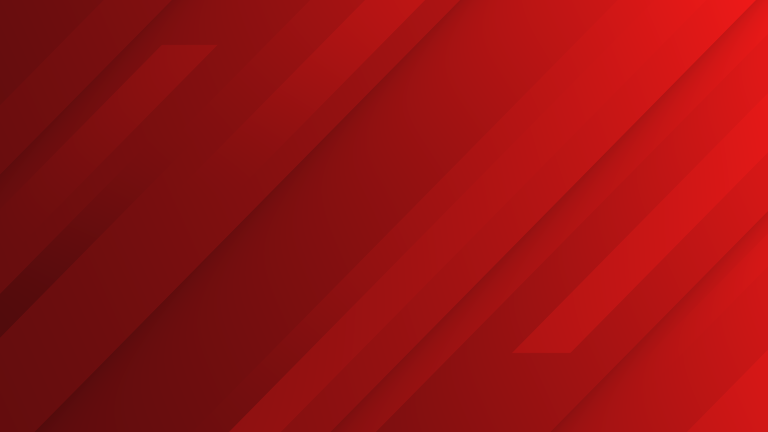
This background is drawn by a WebGL 1 fragment shader. Its source:

```glsl
precision highp float;

uniform vec2 u_resolution;

// Antialiased step, about one pixel and a half wide
float edge(float at, float v) {
  float w = 0.8 / u_resolution.y;
  return smoothstep(at - w, at + w, v);
}

float band(float from, float to, float v) {
  return edge(from, v) - edge(to, v);
}

// Shade cast to the right of a panel border
float castShadow(float border, float v) {
  return edge(border, v) * exp(-max(v - border, 0.0) / 0.045);
}

void main() {
  vec2 p = gl_FragCoord.xy / u_resolution.y;
  p.x *= 1.77778 * u_resolution.y / u_resolution.x;
  float down = 1.0 - p.y;
  float across = p.x + 0.985 * down;

  // Base glow rising towards the upper right
  float glow = p.x + 0.45 * p.y;
  float red = 0.39 + 0.09 * glow + 0.07 * glow * glow;

  // Upper left panels
  red -= 0.035 * (1.0 - edge(0.398, across));
  red += 0.03 * band(0.24, 0.398, across);
  red += 0.065 * band(0.477, 0.606, across) * edge(0.104, down)
       * (1.0 - smoothstep(0.1, 0.6, down));
  red -= 0.08 * band(0.67, 0.77, across) * smoothstep(0.3, 0.75, down);
  red += 0.03 * band(0.718, 0.845, across) * (1.0 - smoothstep(0.0, 0.35, down));
  red += 0.085 * band(0.845, 0.984, across) * (1.0 - smoothstep(0.0, 0.47, down));

  // Wide central panel
  red -= 0.025 * band(1.065, 1.43, across) * smoothstep(0.0, 0.5, down);
  red += mix(0.02, -0.02, smoothstep(0.6, 1.0, down)) * band(1.43, 1.515, across);
  red += mix(0.025, 0.1, down * down) * band(1.515, 1.635, across);
  red += mix(0.01, 0.045, down) * band(1.635, 1.75, across);

  // Lower right panels
  red += 0.05 * band(1.75, 1.855, across) * smoothstep(0.3, 1.0, down);
  red -= 0.025 * band(1.855, 2.259, across);
  red += mix(0.03, 0.085, smoothstep(0.2, 0.8, down)) * band(1.99, 2.125, across)
       * (1.0 - edge(0.817, down));
  red += 0.02 * band(2.31, 2.385, across) * (1.0 - smoothstep(0.55, 0.95, down));
  red += 0.05 * edge(2.575, across);

  // Shadows along the four main borders
  float shade = castShadow(0.398, across) + castShadow(1.065, across)
              + castShadow(1.75, across) + castShadow(2.259, across);
  red *= 1.0 - 0.14 * shade;

  gl_FragColor = vec4(red, 0.012 + 0.094 * red, 0.022 + 0.078 * red, 1.0);
}
```
